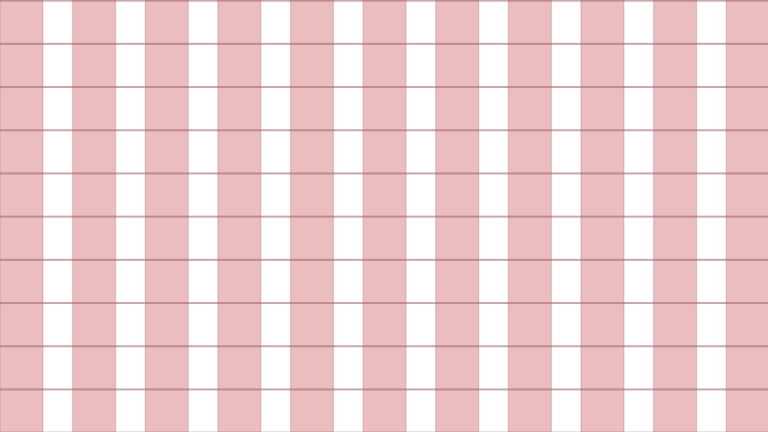
A Shadertoy shader for this pattern:

```glsl
const vec3 PINK = vec3(0.92, 0.74, 0.75);
const vec3 WHITE = vec3(1.0);
const vec3 LINE = vec3(0.62, 0.38, 0.41);

const float COLUMN_PERIOD = 0.1681;
const float STRIPE_WIDTH = 0.0995;
const float ROW_PERIOD = 0.1;
const float ROW_OFFSET = -0.0015;
const float ROW_LINE_WIDTH = 0.0047;
const float EDGE_LINE_WIDTH = 0.0032;

// Signed distance to the nearest repeated band of the given width
float bandDistance(float x, float center, float period, float width) {
    float local = mod(x - center + 0.5 * period, period) - 0.5 * period;
    return abs(local) - 0.5 * width;
}

// Pixel coverage of a signed distance
float coverage(float dist, float pixel) {
    return clamp(0.5 - dist / pixel, 0.0, 1.0);
}

void mainImage(out vec4 fragColor, in vec2 fragCoord) {
    vec2 p = fragCoord / iResolution.y;
    float pixel = 1.0 / iResolution.y;

    // Wide vertical stripes
    float stripe = bandDistance(p.x, 0.5 * STRIPE_WIDTH, COLUMN_PERIOD, STRIPE_WIDTH);
    vec3 color = mix(WHITE, PINK, coverage(stripe, pixel));

    // Faint outline along the stripe sides
    float edge = abs(stripe) - 0.5 * EDGE_LINE_WIDTH;
    color = mix(color, LINE, 0.25 * coverage(edge, pixel));

    // Translucent horizontal lines
    float row = bandDistance(p.y, ROW_OFFSET, ROW_PERIOD, ROW_LINE_WIDTH);
    color = mix(color, LINE, 0.55 * coverage(row, pixel));

    fragColor = vec4(color, 1.0);
}
```
